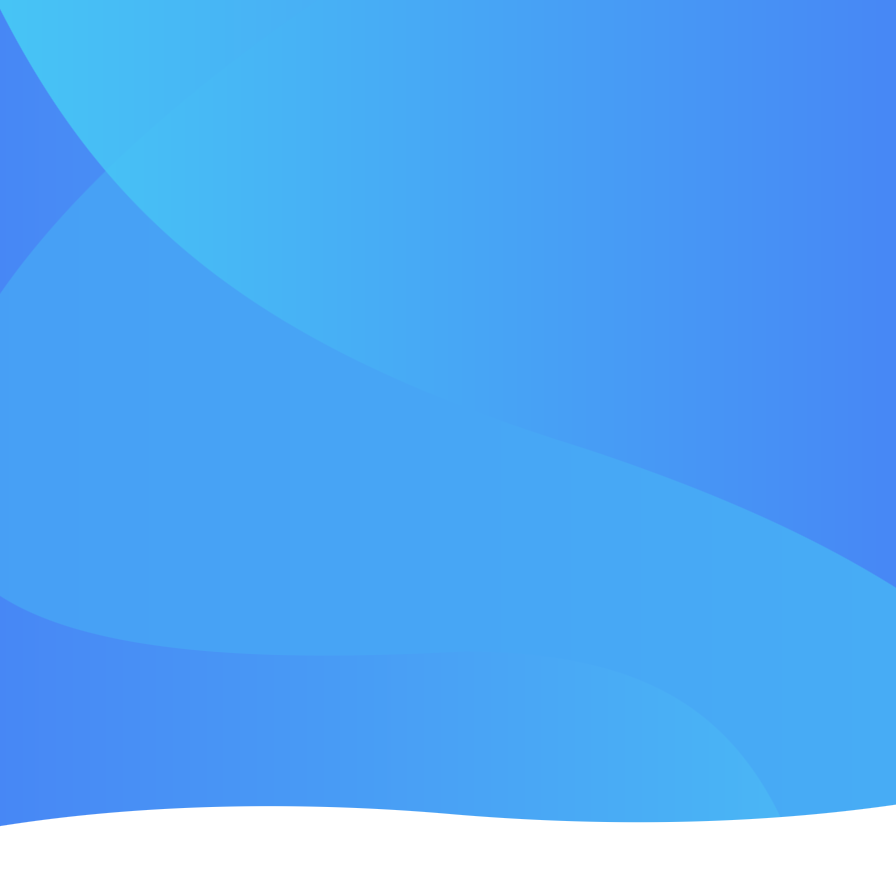
A Shadertoy shader for this background:

```glsl
const vec3 BASE_LEFT   = vec3(0.28, 0.53, 0.96);
const vec3 BASE_RIGHT  = vec3(0.29, 0.74, 0.96);
const vec3 BAND_LEFT   = vec3(0.28, 0.625, 0.96);
const vec3 BAND_RIGHT  = vec3(0.28, 0.675, 0.96);
const vec3 SWEEP_LEFT  = vec3(0.28, 0.812, 0.96);
const vec3 SWEEP_RIGHT = vec3(0.28, 0.504, 0.96);
const vec3 FOOT_COLOR  = vec3(1.0);
const float SWEEP_OPACITY = 0.85;
const int SOLVE_STEPS = 20;

// Edge curves: control points of cubic segments, ordered left to right
const vec2 CREST[4] = vec2[4](
    vec2(0.0, 0.672), vec2(0.078, 0.785), vec2(0.208, 0.902), vec2(0.378, 1.016));
const vec2 SWEEP[7] = vec2[7](
    vec2(0.0, 0.990), vec2(0.121, 0.753), vec2(0.286, 0.613), vec2(0.651, 0.500),
    vec2(0.781, 0.457), vec2(0.898, 0.408), vec2(1.0, 0.344));
const vec2 BELLY[7] = vec2[7](
    vec2(0.0, 0.335), vec2(0.111, 0.263), vec2(0.332, 0.263), vec2(0.521, 0.273),
    vec2(0.703, 0.271), vec2(0.814, 0.219), vec2(0.878, 0.073));
const vec2 FOOT[7] = vec2[7](
    vec2(0.0, 0.078), vec2(0.169, 0.105), vec2(0.352, 0.105), vec2(0.508, 0.091),
    vec2(0.664, 0.078), vec2(0.833, 0.078), vec2(1.0, 0.102));

vec2 bezier(vec2 a, vec2 b, vec2 c, vec2 d, float t) {
    float s = 1.0 - t;
    return s * s * s * a + 3.0 * s * s * t * b + 3.0 * s * t * t * c + t * t * t * d;
}

// Height of a curve at x, found by bisection (x grows along the curve)
float segmentHeight(vec2 a, vec2 b, vec2 c, vec2 d, float x) {
    float low = 0.0, high = 1.0;
    for (int i = 0; i < SOLVE_STEPS; i++) {
        float mid = 0.5 * (low + high);
        if (bezier(a, b, c, d, mid).x < x) low = mid;
        else high = mid;
    }
    return bezier(a, b, c, d, 0.5 * (low + high)).y;
}

float waveHeight(vec2 p[7], float x) {
    if (x < p[3].x) return segmentHeight(p[0], p[1], p[2], p[3], x);
    return segmentHeight(p[3], p[4], p[5], p[6], x);
}

// Smooth coverage of the side where the signed height is positive
float coverage(float height) {
    return clamp(0.5 + height / max(fwidth(height), 1e-5), 0.0, 1.0);
}

void mainImage(out vec4 fragColor, in vec2 fragCoord) {
    vec2 uv = fragCoord / iResolution.xy;

    float crest = segmentHeight(CREST[0], CREST[1], CREST[2], CREST[3], uv.x);
    float inBand = coverage(crest - uv.y) * coverage(uv.y - waveHeight(BELLY, uv.x));
    float inSweep = coverage(uv.y - waveHeight(SWEEP, uv.x));
    float inFoot = coverage(waveHeight(FOOT, uv.x) - uv.y);

    // Layers from back to front
    vec3 color = mix(BASE_LEFT, BASE_RIGHT, uv.x);
    color = mix(color, mix(BAND_LEFT, BAND_RIGHT, uv.x), inBand);
    color = mix(color, mix(SWEEP_LEFT, SWEEP_RIGHT, uv.x), inSweep * SWEEP_OPACITY);
    color = mix(color, FOOT_COLOR, inFoot);

    fragColor = vec4(color, 1.0);
}
```
